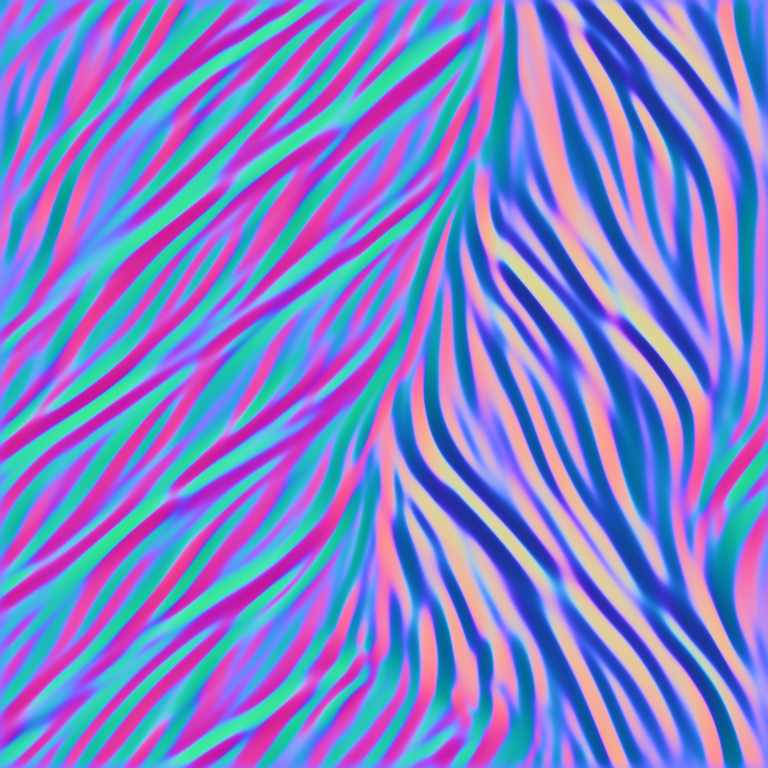
Write a Shadertoy shader that draws this texture map.

```glsl
// Tangent-space normal map of combed fur: long curved strands parting along a seam.

#define CELL 0.055          // spacing of strand centres
#define REACH 4             // neighbour cells searched each way
#define STRAND_LENGTH 0.21  // half length of a strand tuft
#define STRAND_WIDTH 0.042  // half width of a strand tuft
#define PERIOD_LEFT 0.037   // ridge spacing left of the seam
#define PERIOD_RIGHT 0.047  // ridge spacing right of the seam
#define ANGLE_JITTER 0.32   // spread of strand directions, radians
#define RELIEF 2.3          // steepness of the ridges
#define BORDER 0.018        // width of the flattened rim

const float TAU = 6.2831853;

vec4 hash4(vec2 cell) {
    vec4 q = fract(cell.xyxy * vec4(0.1031, 0.1030, 0.0973, 0.1099));
    q += dot(q, q.wzxy + 33.33);
    return fract((q.xxyz + q.yzzw) * q.zywx);
}

// 0 on the left side of the parting, 1 on the right
float seamSide(vec2 p) {
    float seam = 0.45 + 0.2 * smoothstep(0.2, 0.95, p.y)
                      + 0.25 * smoothstep(0.2, 0.0, p.y);
    return smoothstep(-0.09, 0.1, p.x - seam);
}

// Direction of the fur, in radians from the x axis
float furAngle(vec2 p, float side) {
    float left = 0.85 - 0.2 * cos(TAU * (p.y - 0.6 * p.x - 0.4) / 0.18);
    left += 0.35 * smoothstep(0.2, 0.0, p.x) * smoothstep(0.5, 0.75, p.y);

    float right = 2.03 + 0.23 * cos(17.0 * (p.y + 0.6 * p.x - 1.06));
    float swirl = (p.y - 0.4) / 0.11;
    right -= 0.9 * smoothstep(0.84, 0.95, p.x) * exp(-swirl * swirl);
    right -= 0.3 * smoothstep(0.88, 1.0, p.x);

    return mix(left, right, side);
}

// Unit vector across a strand of the given direction
vec2 across(float angle) {
    return vec2(sin(angle), -cos(angle));
}

// Slope of the fur: sum of scattered tufts of ridges, each bent along the flow
vec2 furSlope(vec2 p) {
    float localAngle = furAngle(p, seamSide(p));
    vec2 home = floor(p / CELL);
    vec2 slope = vec2(0.0);

    for (int j = -REACH; j <= REACH; j++) {
        for (int i = -REACH; i <= REACH; i++) {
            vec2 cell = home + vec2(i, j);
            vec4 rnd = hash4(cell + 57.0);
            vec2 centre = (cell + rnd.xy) * CELL;
            float side = seamSide(centre);
            float jitter = (rnd.z - 0.5) * ANGLE_JITTER;

            // The mean of both directions is the chord of the curved strand
            float chord = 0.5 * (localAngle + furAngle(centre, side)) + jitter;
            vec2 normal = across(chord);
            vec2 offset = p - centre;
            float v = dot(offset, normal);
            float u = dot(offset, vec2(-normal.y, normal.x));

            vec2 r = vec2(u / STRAND_LENGTH, v / STRAND_WIDTH);
            float window = max(0.0, 1.0 - dot(r, r));
            float period = mix(PERIOD_LEFT, PERIOD_RIGHT, side)
                         * mix(0.8, 1.3, fract(rnd.z * 7.0 + rnd.x));
            float ridge = cos(TAU * (v / period + rnd.w));
            slope += across(localAngle + jitter) * window * window * ridge;
        }
    }
    return slope;
}

void mainImage(out vec4 fragColor, in vec2 fragCoord) {
    vec2 p = fragCoord / iResolution.xy;
    vec2 slope = furSlope(p) * RELIEF;

    // Flatten the relief at the rim
    vec2 rim = min(p, 1.0 - p);
    slope *= mix(0.3, 1.0, smoothstep(0.0, BORDER, min(rim.x, rim.y)));

    vec3 normal = normalize(vec3(slope, 1.0));
    fragColor = vec4(0.5 + 0.5 * normal, 1.0);
}
```
